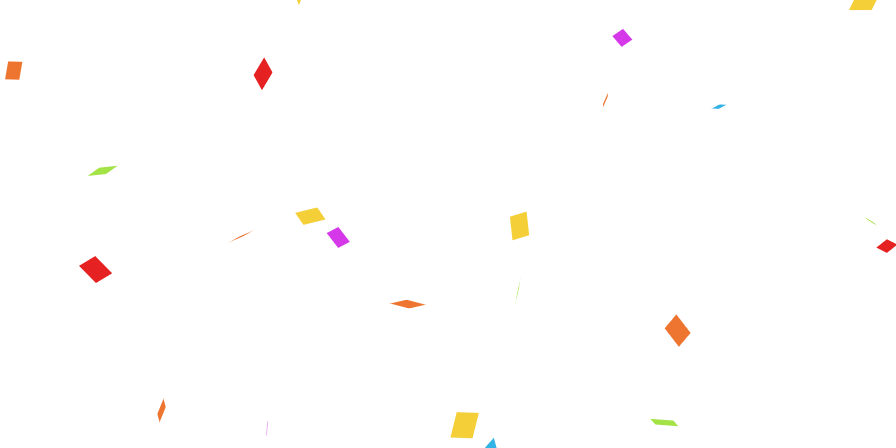
This pattern is drawn by a WebGL 1 fragment shader. Its source:

```glsl
precision highp float;
// Sparse confetti: small tumbling paper rectangles scattered over white.

uniform vec2 u_resolution;

const float COLUMNS = 6.0;
const float ROWS = 4.0;
const int PIECES = 24;

const vec3 PAPER = vec3(1.0);
const vec3 ORANGE = vec3(0.93, 0.46, 0.19);
const vec3 YELLOW = vec3(0.96, 0.81, 0.22);
const vec3 GREEN = vec3(0.64, 0.89, 0.27);
const vec3 MAGENTA = vec3(0.83, 0.22, 0.91);
const vec3 RED = vec3(0.90, 0.13, 0.13);
const vec3 BLUE = vec3(0.25, 0.34, 0.85);
const vec3 CYAN = vec3(0.20, 0.70, 0.90);

// Two random values in 0..1 from an index and a channel.
vec2 hash2(float index, float channel) {
  vec3 h = fract(vec3(index, channel, index + channel) * vec3(0.1031, 0.1030, 0.0973));
  h += dot(h, h.yzx + 33.33);
  return fract((h.xx + h.yz) * h.zy);
}

mat2 rotation(float angle) {
  float c = cos(angle), s = sin(angle);
  return mat2(c, s, -s, c);
}

float cross2(vec2 a, vec2 b) {
  return a.x * b.y - a.y * b.x;
}

// Coverage of a strip; strips thinner than a pixel fade out.
float strip(float offset, float halfWidth, float pixel) {
  float edge = clamp(0.5 + (halfWidth - abs(offset)) / pixel, 0.0, 1.0);
  return min(edge, 2.0 * halfWidth / pixel);
}

// Coverage of a centred parallelogram with half edges a and b.
float parallelogram(vec2 p, vec2 a, vec2 b, float pixel) {
  float area = abs(cross2(a, b));
  float la = max(length(a), 1e-5);
  float lb = max(length(b), 1e-5);
  return strip(cross2(a, p) / la, area / la, pixel)
       * strip(cross2(b, p) / lb, area / lb, pixel);
}

// Palette weighted by how often each colour occurs.
vec3 confettiColor(float pick) {
  vec3 color = mix(ORANGE, YELLOW, step(0.29, pick));
  color = mix(color, GREEN, step(0.50, pick));
  color = mix(color, MAGENTA, step(0.67, pick));
  color = mix(color, RED, step(0.80, pick));
  color = mix(color, BLUE, step(0.90, pick));
  return mix(color, CYAN, step(0.95, pick));
}

// Coverage of one paper rectangle, spun and then flattened by its tilt.
float confetti(vec2 p, float index, float pixel) {
  vec2 shape = hash2(index, 3.0);
  vec2 turn = hash2(index, 7.0);
  float halfWidth = mix(0.010, 0.027, shape.x);
  float halfHeight = halfWidth * mix(1.0, 1.45, shape.y);
  float flatten = pow(fract(index * 0.7549 + 0.3), 1.3);
  mat2 spin = rotation(turn.x * 3.1416);
  mat2 lean = rotation(mix(-0.6, 1.75, turn.y));
  mat2 tumble = lean * mat2(1.0, 0.0, 0.0, flatten) * spin;
  return parallelogram(p, tumble * vec2(halfWidth, 0.0),
                       tumble * vec2(0.0, halfHeight), pixel);
}

void main() {
  float pixel = 1.0 / u_resolution.y;
  vec2 p = gl_FragCoord.xy * pixel;
  vec2 extent = vec2(u_resolution.x * pixel, 1.0);
  vec3 color = PAPER;

  // One loosely placed piece for each cell of a coarse grid.
  for (int i = 0; i < PIECES; i++) {
    float index = float(i);
    vec2 cell = vec2(mod(index, COLUMNS), floor((index + 0.5) / COLUMNS));
    vec2 jitter = (hash2(index, 11.0) - 0.5) * 1.3;
    vec2 center = (cell + 0.5 + jitter) / vec2(COLUMNS, ROWS) * extent;
    float cover = confetti(p - center, index, pixel);
    color = mix(color, confettiColor(fract(index * 0.618 + 0.1)), cover);
  }

  gl_FragColor = vec4(color, 1.0);
}
```
